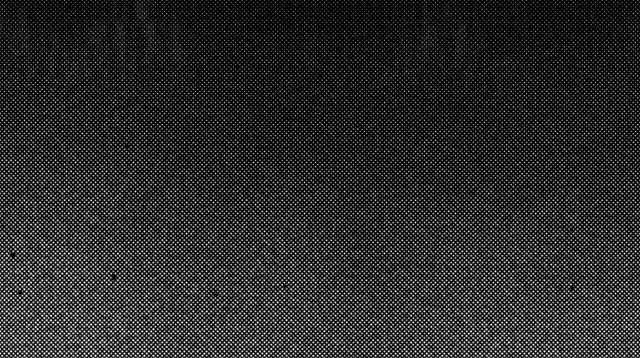
Give the GLSL for this pattern, as a Shadertoy shader.

```glsl
float hash(vec2 p) {
    vec3 q = fract(p.xyx * vec3(0.1031, 0.1030, 0.0973));
    q += dot(q, q.yzx + 33.33);
    return fract((q.x + q.y) * q.z);
}

float noise(vec2 p) {
    vec2 i = floor(p), f = fract(p);
    f = f * f * (3.0 - 2.0 * f);
    return mix(mix(hash(i), hash(i + vec2(1, 0)), f.x),
               mix(hash(i + vec2(0, 1)), hash(i + vec2(1, 1)), f.x), f.y);
}

float fbm(vec2 p) {
    float sum = 0.0, amp = 0.5;
    for (int i = 0; i < 4; i++) {
        sum += amp * noise(p);
        p = p * 2.03 + 17.0;
        amp *= 0.5;
    }
    return sum;
}

// Tone of the print: lighter towards the bottom and the left edge
float printTone(vec2 uv) {
    float tone = pow(clamp(1.0 - uv.y, 0.0, 1.0), 0.75);
    tone += 0.14 * (1.0 - smoothstep(0.0, 0.45, uv.x)) * smoothstep(1.0, 0.6, uv.y);
    vec2 shade = (uv - vec2(0.52, 0.6)) * vec2(4.0, 5.0);
    tone -= 0.08 * exp(-dot(shade, shade));
    return clamp(tone + 0.2 * (fbm(uv * vec2(7.0, 4.0)) - 0.47), 0.0, 1.1);
}

// Sparse small ink blots that fill some dots in
float inkBlots(vec2 p) {
    vec2 cell = floor(p * 14.0);
    vec2 centre = 0.2 + 0.6 * vec2(hash(cell + 3.0), hash(cell + 41.0));
    float radius = 0.02 + 0.035 * hash(cell + 71.0);
    float d = length(fract(p * 14.0) - centre) + 0.04 * (noise(p * 300.0) - 0.5);
    return step(0.88, hash(cell + 9.0)) * smoothstep(radius + 0.02, radius - 0.02, d);
}

void mainImage(out vec4 fragColor, in vec2 fragCoord) {
    vec2 uv = fragCoord / iResolution.xy;
    vec2 p = fragCoord / iResolution.x;

    // Staggered lattice: 144 dots across, a second set in the gaps
    vec2 u = p * 144.0;
    vec2 corner = floor(u + 0.5), middle = floor(u) + 0.5;
    vec2 dotCentre = distance(u, corner) < distance(u, middle) ? corner : middle;
    vec2 id = dotCentre * 2.0;

    // Dot size follows the tone, with uneven inking
    vec2 jitter = 0.06 * (vec2(hash(id + 5.0), hash(id + 57.0)) - 0.5);
    vec2 dotUv = dotCentre / 144.0 * vec2(1.0, iResolution.x / iResolution.y);
    float radius = mix(-0.01, 0.165, printTone(dotUv)) + 0.05 * (hash(id + 23.0) - 0.5);
    float soft = max(0.26, 130.0 / iResolution.x);
    float dots = smoothstep(radius + soft, radius - soft, distance(u, dotCentre + jitter));
    dots *= 1.1 + 0.3 * (hash(id + 91.0) - 0.5);

    // Worn black with fine hazy streaks in the upper part
    float streaks = fbm(p * vec2(110.0, 22.0));
    float patches = smoothstep(0.3, 0.7, fbm(p * vec2(9.0, 7.0) + 4.0));
    float haze = smoothstep(0.65, 1.0, uv.y) * smoothstep(0.3, 0.75, streaks) * patches;
    float grain = noise(p * 420.0) - 0.5;
    float value = 0.018 + 0.07 * haze + 0.025 * grain + dots;

    value = mix(value, 0.02, inkBlots(p));
    fragColor = vec4(vec3(clamp(value, 0.0, 1.0)), 1.0);
}
```
